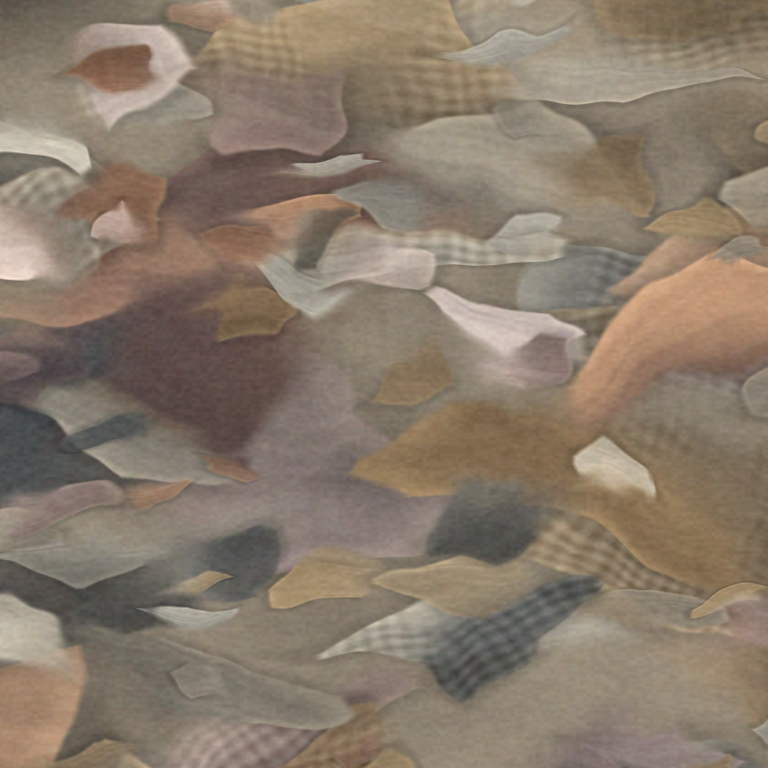
Write a WebGL 2 fragment shader that draws this background.

```glsl
#version 300 es
precision highp float;
// Painterly heap of overlapping earthy facets with melting folds, scaly skins and pale rims.
uniform vec2 u_resolution;
out vec4 fragColor;

float hash(vec2 p) {
    return fract(sin(dot(p, vec2(127.1, 311.7))) * 43758.5453);
}

float noise(vec2 p) {
    vec2 i = floor(p), f = fract(p);
    f = f * f * (3.0 - 2.0 * f);
    return mix(mix(hash(i), hash(i + vec2(1, 0)), f.x),
               mix(hash(i + vec2(0, 1)), hash(i + vec2(1, 1)), f.x), f.y);
}

float fbm(vec2 p) {
    return 0.55 * noise(p) + 0.3 * noise(p * 2.1 + 7.3) + 0.15 * noise(p * 4.3 + 3.1);
}

mat2 rotation(float angle) {
    float c = cos(angle), s = sin(angle);
    return mat2(c, s, -s, c);
}

// Earth tones, chosen in proportion to their area
vec3 earthTone(float h) {
    if (h < 0.22) return vec3(0.52, 0.50, 0.46);
    if (h < 0.44) return vec3(0.63, 0.55, 0.43);
    if (h < 0.58) return vec3(0.49, 0.42, 0.33);
    if (h < 0.80) return vec3(0.66, 0.63, 0.57);
    if (h < 0.91) return vec3(0.29, 0.29, 0.28);
    return vec3(0.85, 0.83, 0.77);
}

// Diamond net of small raised scales
float scales(vec2 p) {
    vec2 s = p * vec2(125.0, 180.0);
    return sin(s.x + s.y) * sin(s.x - s.y) + 0.4 * sin(2.0 * s.y);
}

// Irregular quadrilateral with blunted corners, 1 on its outline
float facet(vec2 q, vec2 seed) {
    float d = 0.8 * length(q);
    for (float k = 0.0; k < 4.0; k++) {
        float angle = 1.5708 * k + 1.3 * hash(seed + 3.7 * k);
        d = max(d, dot(q, vec2(cos(angle), sin(angle))) / mix(0.6, 1.0, hash(seed + 5.9 * k)));
    }
    return d;
}

// Paints one layer of scattered facets over the colour below
vec3 facetLayer(vec3 color, vec2 p, float density, float coverage) {
    vec2 grid = p * density * vec2(0.78, 1.1);
    vec2 cell = floor(grid);
    for (int j = -1; j <= 1; j++) {
        for (int i = -1; i <= 1; i++) {
            vec2 id = cell + vec2(i, j);
            vec2 seed = id + density * 17.3;
            if (hash(seed + 0.7) > coverage) continue;
            float shape = hash(seed + 1.3), tone = hash(seed + 2.9);
            float tilt = hash(seed + 4.1), tint = hash(seed + 5.7);
            vec2 center = id + vec2(hash(seed + 6.1), hash(seed + 8.3));

            // Bent local frame, flat or rising to the right, now and then falling
            mat2 turn = rotation(0.5 - 1.15 * tilt);
            vec2 q = turn * (grid - center);
            q /= vec2(mix(0.5, 0.8, shape), mix(0.2, 0.55, hash(seed + 9.9)));
            if (length(q) > 1.8) continue;
            q.y += 0.8 * (tint - 0.5) * (q.x * q.x - 0.3);
            q += 0.3 * vec2(noise(q * 1.7 + 9.0 * tone), noise(q * 1.7 + 9.0 * tint)) - 0.15;
            float d = facet(q, seed);

            // One side is crisp in places, the rest melts away
            float angle = 6.2832 * hash(seed + 11.3);
            float side = dot(q, vec2(cos(angle), sin(angle)));
            float fray = side + 0.9 * (noise(q * 2.2 + 30.0 * tint) - 0.5);
            float blur = mix(0.012 * density + 0.015, 0.85, smoothstep(-0.35, 0.6, fray));
            float alpha = 1.0 - smoothstep(1.0 - blur, 1.0, d);
            float crisp = smoothstep(0.15, -0.6, fray);

            // Fill drifts between two tones, with streaks and a pale rim
            vec3 fill = mix(earthTone(tone), earthTone(hash(seed + 15.1)), smoothstep(-0.3, 1.1, side));
            fill += (tint - 0.5) * vec3(0.03, -0.01, -0.05);
            fill += vec3(0.035, -0.02, 0.0) * step(0.82, hash(seed + 17.9));
            fill *= 1.0 + 0.14 * q.y * sign(tilt - 0.4);
            fill *= 0.95 + 0.1 * noise(q * vec2(1.5, 11.0) + 50.0 * tone);
            fill += vec3(0.10, 0.09, 0.07) * crisp * smoothstep(0.75, 0.97, d);
            float scaly = step(0.62, hash(seed + 13.7)) * smoothstep(5.8, 5.0, density);
            float worn = smoothstep(0.4, 0.65, noise(p * 8.0 + tone * 20.0));
            fill += 0.075 * scaly * worn * scales(turn * p);

            // Faint contact shadow beyond the crisp side
            color *= 1.0 - 0.13 * crisp * smoothstep(1.25, 0.98, d);
            color = mix(color, fill, alpha * mix(0.65, 1.0, shape));
        }
    }
    return color;
}

void main() {
    vec2 p = gl_FragCoord.xy / u_resolution.y;

    // Uneven outlines
    vec2 q = p + 0.08 * (vec2(fbm(p * 4.0), fbm(p * 4.0 + 19.7)) - 0.5);
    q += 0.012 * (vec2(noise(p * 24.0), noise(p * 24.0 + 31.0)) - 0.5);

    // Broad ground
    vec3 color = mix(vec3(0.46, 0.42, 0.37), vec3(0.65, 0.60, 0.52), fbm(q * vec2(3.0, 6.0)));

    // Facets from large to small
    color = facetLayer(color, q, 2.1, 1.0);
    color = facetLayer(color, q + 3.7, 3.1, 0.95);
    color = facetLayer(color, q + 8.1, 4.7, 0.75);
    color = facetLayer(color, q + 5.3, 7.6, 0.42);
    color = facetLayer(color, q + 1.9, 12.5, 0.28);

    // Dim upper corners and drifting light
    float corner = smoothstep(0.84, 1.0, p.y) * smoothstep(0.15, 0.45, abs(p.x - 0.5));
    color *= 1.0 - 0.25 * corner;
    color *= 0.91 + 0.2 * fbm(q * vec2(4.0, 7.0) + 40.0);

    // Fine woven grain
    float grain = noise(p * 210.0) + noise(p * vec2(90.0, 260.0) + 11.0) - 1.0;
    color += 0.036 * grain;
    color += 0.02 * (vec3(noise(p * 150.0), noise(p * 150.0 + 9.0), noise(p * 150.0 + 23.0)) - 0.5);

    fragColor = vec4(clamp(color, 0.0, 1.0), 1.0);
}
```
